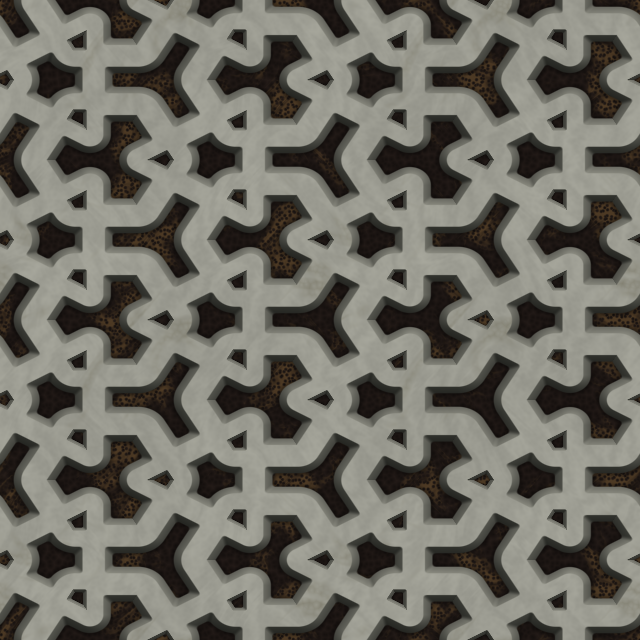
Reproduce this pattern procedurally as a Shadertoy shader.

```glsl
#define REPEATS 4.0        // lattice rows down, and columns across
#define ARM_WIDTH 0.083    // half width of the three-armed slots
#define ARM_LONG 0.298
#define ARM_SHORT 0.158
#define FILLET 0.125
#define LOBE_SIZE 0.281    // apothem of the notched hexagon
#define NOTCH_RADIUS 0.073
#define BEVEL 0.041
#define CORNER 0.022
#define STONE vec3(0.615, 0.615, 0.575)
#define FLOOR vec3(0.105, 0.080, 0.070)
#define RUST vec3(0.30, 0.225, 0.14)

const float TAU = 6.2831853;
const vec2 HEX = vec2(0.8660254, 0.5);

// Wrapping noise
vec2 hash2(vec2 c) {
    return fract(sin(vec2(dot(c, vec2(127.1, 311.7)), dot(c, vec2(269.5, 183.3)))) * 43758.5);
}

float cellular(vec2 uv, float count) {
    vec2 g = uv * count, base = floor(g);
    float nearest = 4.0;
    for (int j = -1; j <= 1; j++)
    for (int i = -1; i <= 1; i++) {
        vec2 cell = base + vec2(i, j);
        vec2 v = cell + hash2(mod(cell, count)) - g;
        nearest = min(nearest, dot(v, v));
    }
    return sqrt(nearest);
}

float waves(vec2 uv, float freq) {
    vec2 p = TAU * uv * freq;
    float sum = 0.0, amp = 0.6;
    for (int i = 0; i < 4; i++) {
        p += 0.8 * sin(p.yx + vec2(1.7, 2.9) * float(i + 1));
        sum += amp * sin(p.x) * cos(p.y);
        p = mat2(1.0, 2.0, -2.0, 1.0) * p;
        amp *= 0.6;
    }
    return sum;
}

// Offset from the nearest point of a triangular lattice
vec2 latticeOffset(vec2 p) {
    vec2 s = vec2(2.0 * HEX.x, 1.0);
    vec2 a = mod(p + 0.5 * s, s) - 0.5 * s;
    vec2 b = mod(p, s) - 0.5 * s;
    return dot(a, a) < dot(b, b) ? a : b;
}

// Threefold mirror symmetry: folds the plane into the sector 0..60 degrees
vec2 foldThree(vec2 p) {
    p.y = abs(p.y);
    vec2 n = vec2(-HEX.x, HEX.y);
    p -= 2.0 * max(dot(p, n), 0.0) * n;
    return vec2(p.x, abs(p.y));
}

float smoothMax(float a, float b, float k) {
    float h = max(k - abs(a - b), 0.0);
    return max(a, b) + h * h * 0.25 / k;
}

float armSlot(vec2 p, float reach) {
    vec2 c = (ARM_WIDTH + FILLET) * vec2(0.57735, 1.0);
    float side = p.x < c.x ? FILLET - length(p - c) : p.y - ARM_WIDTH;
    return smoothMax(side, p.x - reach, CORNER);
}

float notchedHexagon(vec2 p) {
    vec2 v = p - vec2(0.036 + 2.0 * NOTCH_RADIUS, 0.0);
    float wall = dot(v, HEX) > 0.0 ? dot(v, vec2(-HEX.y, HEX.x)) : length(v);
    return smoothMax(dot(p, HEX) - LOBE_SIZE, NOTCH_RADIUS - wall, CORNER);
}

float smallKite(vec2 p) {
    float wedge = dot(p - vec2(0.217, 0.0), vec2(-HEX.y, HEX.x));
    return smoothMax(wedge, dot(p, HEX) - 0.316, 0.5 * CORNER);
}

// Signed distance to the openings, negative inside
float openings(vec2 p) {
    vec2 third = vec2(2.0 * HEX.x / 3.0, 0.0);
    vec2 longArms = foldThree(-latticeOffset(p));
    vec2 lobes = foldThree(latticeOffset(p - third));
    vec2 shortArms = foldThree(latticeOffset(p + third));
    float d = min(armSlot(longArms, ARM_LONG), armSlot(shortArms, ARM_SHORT));
    d = min(d, notchedHexagon(lobes));
    return min(d, 2.2 * smallKite(lobes));   // steeper bevel in the small holes
}

void mainImage(out vec4 fragColor, in vec2 fragCoord) {
    vec2 uv = fragCoord / iResolution.xy;
    vec2 p = uv * REPEATS * vec2(HEX.x, 1.0);
    float soft = 0.8 * REPEATS / iResolution.y;

    float d = openings(p);
    vec2 e = vec2(0.002, 0.0);
    vec2 slope = vec2(openings(p + e) - openings(p - e), openings(p + e.yx) - openings(p - e.yx));
    vec2 facing = -slope / max(length(slope), 1e-5);

    // Stone face: wavy veins, broad tone and gritty stains
    float broad = waves(uv, 2.0);
    float grit = cellular(uv, 120.0);
    float vein = sin(TAU * 22.0 * uv.x + 5.0 * waves(uv, 3.0) + 3.0 * sin(TAU * 3.0 * uv.y));
    float stain = smoothstep(0.35, 0.9, waves(uv + vec2(0.37, 0.61), 2.0));
    vec3 stone = STONE * (1.0 + 0.025 * vein + 0.035 * broad + 0.03 * (grit - 0.5));
    stone = mix(stone, vec3(0.49, 0.48, 0.42), stain * (0.25 + 0.6 * grit));

    // Bevel: lit from above and slightly right
    float light = 0.5 + 0.5 * dot(facing, vec2(0.35, 0.937));
    float depth = clamp(-d / BEVEL, 0.0, 1.0);
    vec3 bevel = mix(vec3(0.18, 0.185, 0.165), vec3(0.53, 0.53, 0.49), light);
    bevel *= (1.0 - 0.22 * depth) * (1.0 + 0.05 * broad);

    // Recessed floor: dark with speckled rust
    float band = 0.45 * cos(TAU * (REPEATS * uv.x - 0.86));
    float rust = smoothstep(-0.1, 1.0, waves(uv, 5.0) + band);
    rust *= smoothstep(0.1, 0.6, cellular(uv, 150.0));
    vec3 ground = mix(FLOOR * (0.8 + 0.5 * grit), RUST, rust);
    ground *= mix(0.7, 1.0, smoothstep(0.0, 0.03, -d - BEVEL));

    vec3 color = mix(ground, bevel, smoothstep(-soft, soft, d + BEVEL));
    color = mix(color, stone, smoothstep(-soft, soft, d));
    fragColor = vec4(color, 1.0);
}
```
